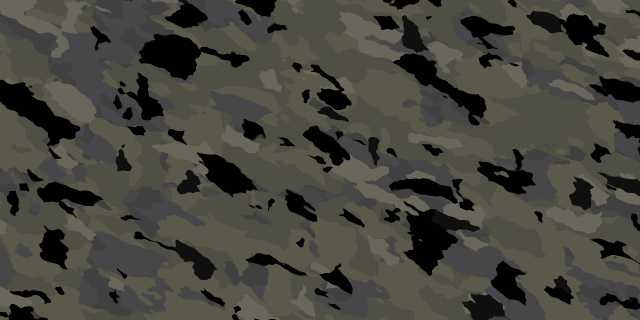
Give the GLSL for this pattern, as a WebGL 1 fragment shader.

```glsl
precision highp float;
// Woodland camouflage: flat, ragged patches in olive, grey, taupe and black.
// Each coat is a union of randomly chosen Voronoi cells, stretched along a
// falling diagonal and frayed by layered sines, painted over the coat below.

uniform vec2 u_resolution;

const float TILT = 0.43;      // downward slope of the patches, in radians
const float STRETCH = 1.85;   // length of a patch relative to its width

const vec3 OLIVE_DARK  = vec3(0.310, 0.310, 0.262);
const vec3 OLIVE_LIGHT = vec3(0.357, 0.352, 0.290);
const vec3 GREY_DARK   = vec3(0.250, 0.250, 0.252);
const vec3 GREY_LIGHT  = vec3(0.280, 0.280, 0.286);
const vec3 TAUPE       = vec3(0.412, 0.400, 0.352);
const vec3 CHARCOAL    = vec3(0.060, 0.060, 0.060);
const vec3 BLACK       = vec3(0.004, 0.004, 0.004);

vec3 hash3(vec2 cell, float seed) {
  vec3 h = fract(vec3(cell, seed) * vec3(0.1031, 0.1137, 0.0973));
  h += dot(h, h.yxz + 33.33);
  return fract((h.xxy + h.yxx) * h.zyx);
}

// Turn into the patch direction and shorten the long axis.
vec2 grain(vec2 p) {
  float c = cos(TILT), s = sin(TILT);
  return vec2((c * p.x - s * p.y) / STRETCH, s * p.x + c * p.y);
}

// Fray straight cell borders with turning sines of rising frequency.
vec2 fray(vec2 p, float seed) {
  mat2 turn = mat2(0.737, 0.676, -0.676, 0.737);
  vec2 dir = p;
  float freq = 29.0;
  for (int i = 0; i < 5; i++) {
    dir = turn * dir;
    p += 0.52 / freq * sin(dir.yx * freq + p * 9.0 + seed * vec2(1.7, 2.9));
    freq *= 1.93;
  }
  return p;
}

// 1 inside the chosen cells; share is the fraction of cells chosen.
float patches(vec2 p, float size, float share, float seed) {
  vec2 q = fray(p, seed) / size + seed * 7.3;
  vec2 home = floor(q);
  float chosen = 4.0, other = 4.0;
  for (int y = -1; y <= 1; y++) {
    for (int x = -1; x <= 1; x++) {
      vec2 cell = home + vec2(float(x), float(y));
      vec3 h = hash3(cell, seed);
      float d = distance(q, cell + 0.5 + 0.9 * (h.xy - 0.5));
      // A low-discrepancy rank keeps the share even over the canvas.
      float rank = fract(dot(cell, vec2(0.7549, 0.5698)) + 0.6 * h.z);
      if (rank < share) chosen = min(chosen, d);
      else other = min(other, d);
    }
  }
  float edge = 0.35 / (u_resolution.y * size);
  return smoothstep(-edge, edge, other - chosen);
}

vec3 camouflage(vec2 p) {
  // Two-tone grounds
  float light = max(patches(p, 0.082, 0.44, 1.0), patches(p, 0.034, 0.12, 9.0));
  vec3 olive = mix(OLIVE_DARK, OLIVE_LIGHT, light);
  vec3 grey = mix(GREY_LIGHT, GREY_DARK, patches(p, 0.050, 0.40, 2.0));

  // Broad grey areas with loose flecks, then taupe highlights
  vec3 color = mix(olive, grey, patches(p, 0.092, 0.235, 3.0));
  color = mix(color, grey, patches(p, 0.034, 0.07, 4.0));
  color = mix(color, TAUPE, patches(p, 0.050, 0.10, 5.0));

  // Dark shapes from soft to deep, and small specks
  color = mix(color, CHARCOAL, patches(p, 0.048, 0.042, 6.0));
  color = mix(color, BLACK, patches(p, 0.060, 0.10, 7.0));
  return mix(color, BLACK, patches(p, 0.024, 0.035, 8.0));
}

void main() {
  // Four samples per pixel smooth the crisp borders evenly.
  vec3 sum = vec3(0.0);
  for (int i = 0; i < 4; i++) {
    float n = float(i);
    vec2 offset = 0.5 * vec2(mod(n, 2.0), floor(n / 2.0)) - 0.25;
    sum += camouflage(grain((gl_FragCoord.xy + offset) / u_resolution.y));
  }
  gl_FragColor = vec4(sum / 4.0, 1.0);
}
```
